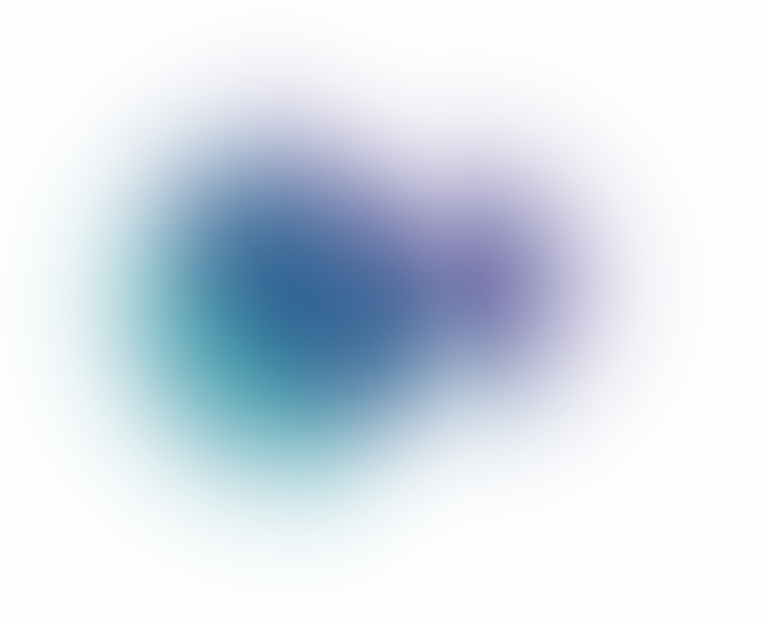
A Shadertoy shader for this background:

```glsl
// Soft egg-shaped glow on white, running from teal through blue to violet.

const vec3 PAPER  = vec3(0.996, 0.997, 0.998);
const vec3 TEAL   = vec3(0.17, 0.56, 0.63);
const vec3 BLUE   = vec3(0.18, 0.38, 0.57);
const vec3 VIOLET = vec3(0.40, 0.38, 0.63);

// Signed distance to a tapered capsule, with its inner crease rounded off.
float taperedCapsule(vec2 p, vec2 a, vec2 b, float radiusA, float radiusB, float rounding) {
    vec2 axis = b - a;
    float along = smoothstep(0.0, 1.0, dot(p - a, axis) / dot(axis, axis));
    vec2 offset = p - a - axis * along;
    float reach = sqrt(dot(offset, offset) + rounding * rounding);
    return reach - mix(radiusA, radiusB, along);
}

// Coverage of a shape edge blurred by a Gaussian of the given width.
float blurredEdge(float dist, float sigma) {
    float x = clamp(dist / sigma, -5.0, 5.0);
    return 0.5 - 0.5 * tanh(x * (0.798 + 0.0357 * x * x));
}

// Three-colour diagonal blend: teal below left, violet above right.
vec3 diagonalInk(vec2 p, vec2 center) {
    float diagonal = (p.x - center.x) + (p.y - center.y);
    vec3 ink = mix(TEAL, BLUE, smoothstep(-0.34, 0.0, diagonal));
    return mix(ink, VIOLET, smoothstep(-0.05, 0.36, diagonal));
}

void mainImage(out vec4 fragColor, in vec2 fragCoord) {
    // Height is one unit; the layout keeps its place on wider canvases.
    float designAspect = 512.0 / 412.0;
    vec2 p = fragCoord / iResolution.y;
    p.x += 0.5 * (designAspect - iResolution.x / iResolution.y);

    // Large left lobe tapering into a small right lobe.
    float dist = taperedCapsule(p, vec2(0.477, 0.510), vec2(0.761, 0.539),
                                0.238, 0.141, 0.035);
    float coverage = blurredEdge(dist, 0.105);

    vec3 color = mix(PAPER, diagonalInk(p, vec2(0.53, 0.51)), coverage);
    fragColor = vec4(color, 1.0);
}
```
